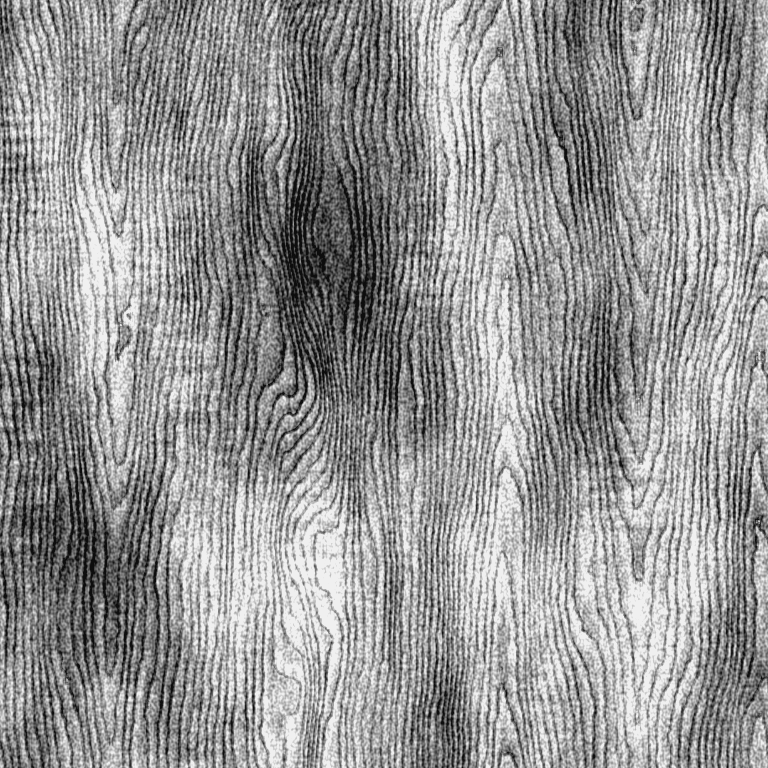
Give the GLSL for this texture, as a Shadertoy shader.

```glsl
// Weathered wood veneer in black and white: fine vertical grain with cathedral figures.
#define RINGS 95.0        // growth lines per canvas width
#define CLIMB 9.0         // arches per canvas height along a heart
#define SWAY 0.018        // sideways bending of the grain
#define LINE_WIDTH 0.0030 // width of a growth line
#define LINE_DARK 0.46    // depth of a growth line
#define BAND_DARK 0.25    // shading inside each ring
#define BASE_TONE 0.80    // brightness of bare wood
#define PATCHES 0.30      // strength of the broad stains
#define SPECKLE 0.27      // strength of the fine grit

// Centres of the cathedral figures; valleys and peaks alternate.
const float HEARTS[4] = float[4](0.155, 0.66, 0.83, 0.99);

float hashAngle(vec2 cell) {
    vec3 q = fract(cell.xyx * vec3(0.1031, 0.1030, 0.0973));
    q += dot(q, q.yzx + 33.33);
    return 6.28318 * fract((q.x + q.y) * q.z);
}

float cornerSlope(vec2 cell, vec2 corner, vec2 f) {
    float a = hashAngle(cell + corner);
    return dot(vec2(cos(a), sin(a)), f - corner);
}

// Gradient noise, roughly -1 to 1.
float noise(vec2 p) {
    vec2 cell = floor(p), f = fract(p);
    vec2 u = f * f * f * (f * (f * 6.0 - 15.0) + 10.0);
    float low = mix(cornerSlope(cell, vec2(0, 0), f), cornerSlope(cell, vec2(1, 0), f), u.x);
    float high = mix(cornerSlope(cell, vec2(0, 1), f), cornerSlope(cell, vec2(1, 1), f), u.x);
    return 1.4 * mix(low, high, u.y);
}

float bump(float x, float width) {
    return exp(-x * x / (width * width));
}

// Growth height: its whole-number levels are the grain lines.
float growth(vec2 p) {
    float x = p.x + SWAY * noise(p * vec2(3.0, 2.7) + 4.0)
            + 0.004 * noise(p * vec2(9.0, 11.0));
    float wave = -x, nearHeart = 0.0, side = 1.0;
    for (int i = 0; i < 4; i++) {
        float d = x - HEARTS[i];
        wave += side * sqrt(d * d + 0.00018);
        nearHeart += bump(d, 0.08);
        side = -side;
    }
    float h = RINGS * wave - CLIMB * (p.y - 0.5) * mix(0.35, 1.0, min(nearHeart, 1.0));
    h += 1.5 * noise(p * vec2(9.0, 4.5) + 17.0);
    h += 0.8 * noise(p * vec2(32.0, 2.0) + 31.0);
    // Twisted streak with eyes and knots
    h += 4.0 * bump(x - 0.39, 0.055) * noise(p * vec2(15.0, 5.0) + 8.0);
    // Ragged edges
    h += 0.22 * noise(p * vec2(55.0, 26.0)) + 0.10 * noise(p * vec2(120.0, 75.0));
    return h;
}

void mainImage(out vec4 fragColor, in vec2 fragCoord) {
    vec2 p = fragCoord / iResolution.y;
    float pixel = 1.0 / iResolution.y;

    // Grain lines and the one-sided shading of each ring
    float h = growth(p);
    float steepness = max(length(vec2(dFdx(h), dFdy(h))), 0.0001);
    float phase = fract(h);
    float edgeDistance = min(phase, 1.0 - phase) * pixel / steepness;
    float line = 1.0 - smoothstep(0.0, LINE_WIDTH + 0.3 * pixel, edgeDistance);
    float soft = clamp(steepness, 0.03, 0.45);
    float band = smoothstep(0.2, 0.9, phase) * (1.0 - smoothstep(1.0 - soft, 1.0, phase));
    float inking = clamp(0.85 + 0.45 * noise(p * vec2(22.0, 7.0) + 50.0), 0.3, 1.2);

    // Broad stains, drawn out along the grain
    float stain = noise(p * vec2(6.0, 2.3) + 71.0)
                + 0.6 * noise(p * vec2(13.0, 5.5) + 23.0)
                + 0.35 * noise(p * vec2(34.0, 16.0) + 5.0);
    float tone = BASE_TONE + PATCHES * stain;
    tone -= 0.20 * bump(p.x - 0.42, 0.09) * smoothstep(0.1, 0.6, p.y);
    tone -= 0.10 * bump(p.x, 0.07);
    tone += 0.06 * bump(p.x - 0.73, 0.09) + 0.05 * bump(p.x - 0.26, 0.05);

    // Short ripples across the grain, in patches
    float rippleMask = smoothstep(0.0, 0.7, noise(p * vec2(6.0, 4.0) + 90.0)
                     + 0.5 * bump(p.x - 0.02, 0.08));
    float ripple = noise(p * vec2(14.0, 95.0) + 12.0);
    tone += 0.22 * rippleMask * ripple;

    // Grit and short fibres
    float grit = noise(p * vec2(310.0, 230.0)) + 0.6 * noise(p * vec2(150.0, 110.0) + 3.0);
    float fibre = noise(p * vec2(230.0, 28.0) + 60.0);

    tone -= inking * (LINE_DARK * line + BAND_DARK * band);
    tone += SPECKLE * grit + 0.12 * fibre;
    fragColor = vec4(vec3(clamp(tone, 0.05, 0.94)), 1.0);
}
```
